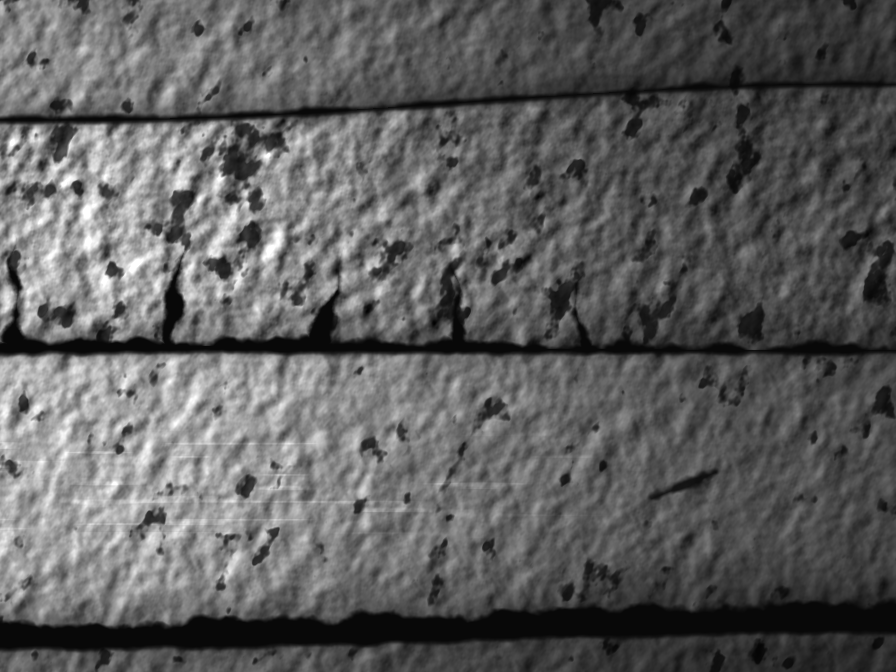
Write a Shadertoy shader that draws this texture.

```glsl
const int SEAM_COUNT = 3;
// Per seam: height at left, rise to the right, half width left, half width right
const vec4 SEAMS[3] = vec4[3](
    vec4(0.822, 0.053, 0.005, 0.003),
    vec4(0.485, -0.006, 0.012, 0.005),
    vec4(0.053, 0.027, 0.019, 0.023));
const vec2 SEAM_BEND = vec2(0.1, 0.95);
const float RAGGED_ABOVE = 0.032;
const float RAGGED_BELOW = 0.010;
const float EDGE_SOFT = 0.005;

const float LIT_LEFT = 0.71;
const float LIT_RIGHT = 0.29;
const float SEAM_SHADE = 0.035;
const float GRAIN_SCALE = 36.0;
const vec2 LIGHT_STEP = vec2(0.0045, -0.0025);
const float RELIEF = 1.5;
const float PIT_LEVEL = 0.25;

const int CRACK_COUNT = 5;
const float CRACK_SPACING = 0.218;
const float CRACK_WIDTH = 0.017;
const float CRACK_HEIGHT = 0.17;
const vec2 GOUGE_START = vec2(0.970, 0.258);
const vec2 GOUGE_END = vec2(1.065, 0.297);

float hash(vec2 p) {
    return fract(sin(dot(p, vec2(127.1, 311.7))) * 43758.55);
}

float noise(vec2 p) {
    vec2 i = floor(p), f = fract(p);
    f = f * f * (3.0 - 2.0 * f);
    return mix(mix(hash(i), hash(i + vec2(1, 0)), f.x),
               mix(hash(i + vec2(0, 1)), hash(i + vec2(1, 1)), f.x), f.y);
}

float fbm(vec2 p) {
    float sum = 0.0, gain = 0.53;
    for (int i = 0; i < 4; i++) {
        sum += gain * noise(p);
        p = mat2(1.6, 1.2, -1.2, 1.6) * p + 7.3;
        gain *= 0.5;
    }
    return sum;
}

// Grain leans to the upper right and is longer than it is wide
vec2 grainSpace(vec2 p) {
    vec2 q = mat2(0.88, 0.47, -0.47, 0.88) * p;
    return q * vec2(1.15, 0.8) * GRAIN_SCALE;
}

float surfaceHeight(vec2 p) {
    return fbm(grainSpace(p));
}

float seamHeight(int i, float x) {
    return SEAMS[i].x + SEAMS[i].y * smoothstep(SEAM_BEND.x, SEAM_BEND.y, x);
}

float segmentDistance(vec2 p, vec2 a, vec2 b) {
    vec2 ab = b - a;
    return length(p - a - ab * clamp(dot(p - a, ab) / dot(ab, ab), 0.0, 1.0));
}

// Broken vertical gaps that rise from the middle seam
float cracks(vec2 p, float rise) {
    float mask = 0.0;
    for (int i = 0; i < CRACK_COUNT; i++) {
        float k = float(i), seed = hash(vec2(k, 4.0));
        float t = rise / (CRACK_HEIGHT * (1.0 - 0.08 * k));
        float x = 0.025 + CRACK_SPACING * k + 0.03 * (seed - 0.5);
        x += (seed - 0.4) * 0.06 * t + 0.035 * (noise(vec2(p.y * 28.0, k * 9.0)) - 0.5);
        float w = CRACK_WIDTH * (1.0 - 0.1 * k) * (1.0 - t);
        w *= 0.2 + 1.4 * noise(vec2(p.y * 38.0, k * 5.0 + 2.0));
        float d = abs(p.x - x) - w + 0.016 * (fbm(p * 45.0) - 0.45);
        mask = max(mask, smoothstep(EDGE_SOFT, -EDGE_SOFT, d) * step(0.0, rise) * smoothstep(1.1, 0.8, t));
    }
    return mask;
}

void mainImage(out vec4 fragColor, in vec2 fragCoord) {
    vec2 uv = fragCoord / iResolution.xy;
    vec2 p = fragCoord / iResolution.y;

    // Seams and the shade gathered along them
    float gap = 0.0, shade = 1.0, rag = fbm(p * 24.0) - 0.5;
    for (int i = 0; i < SEAM_COUNT; i++) {
        float side = p.y - seamHeight(i, uv.x);
        float above = step(0.0, side);
        float d = abs(side) - mix(SEAMS[i].z, SEAMS[i].w, uv.x);
        d += rag * mix(RAGGED_BELOW, RAGGED_ABOVE, above) * (i == 0 ? 0.35 : 1.0);
        gap = max(gap, smoothstep(EDGE_SOFT, -EDGE_SOFT, d));
        float reach = mix(0.005, SEAM_SHADE, above);
        shade *= 1.0 - 0.4 * exp(-max(d, 0.0) / reach);
    }

    // The second course from the top is the roughest
    float middle = seamHeight(1, uv.x);
    float rough = smoothstep(middle - 0.01, middle + 0.01, p.y)
                * (1.0 - smoothstep(-0.02, 0.01, p.y - seamHeight(0, uv.x)));

    // Light falls off to the right and toward the top and bottom
    float light = mix(LIT_LEFT, LIT_RIGHT, smoothstep(-0.05, 0.95, uv.x));
    light *= 1.0 - 0.95 * (uv.y - 0.45) * (uv.y - 0.45);
    light *= mix(0.7, 1.0, smoothstep(0.03, 0.07, p.y));
    light *= 0.88 + 0.24 * fbm(p * 5.0);

    // Grain relief, pits and faint horizontal scratches
    float relief = surfaceHeight(p + LIGHT_STEP) - surfaceHeight(p - LIGHT_STEP);
    light *= 1.0 + RELIEF * (1.0 + 0.4 * rough) * relief;
    float pits = smoothstep(0.06, -0.05, fbm(grainSpace(p) * 0.75 + 31.0) - PIT_LEVEL - 0.07 * rough);
    float scratch = smoothstep(0.72, 0.95, noise(p * vec2(7.0, 150.0)));
    scratch *= smoothstep(0.18, 0.24, p.y) * smoothstep(0.37, 0.33, p.y) * smoothstep(1.0, 0.5, uv.x);
    light *= (1.0 - 0.7 * pits) * (1.0 + 0.18 * scratch);

    // Cracks and one slanted gouge
    float gouge = segmentDistance(p, GOUGE_START, GOUGE_END) - 0.006 + 0.03 * rag;
    float hollow = max(cracks(p, p.y - middle), 0.85 * smoothstep(EDGE_SOFT, -EDGE_SOFT, gouge));

    float gray = mix(light * shade, 0.03, max(gap, hollow));
    fragColor = vec4(vec3(clamp(gray, 0.0, 1.0)), 1.0);
}
```
